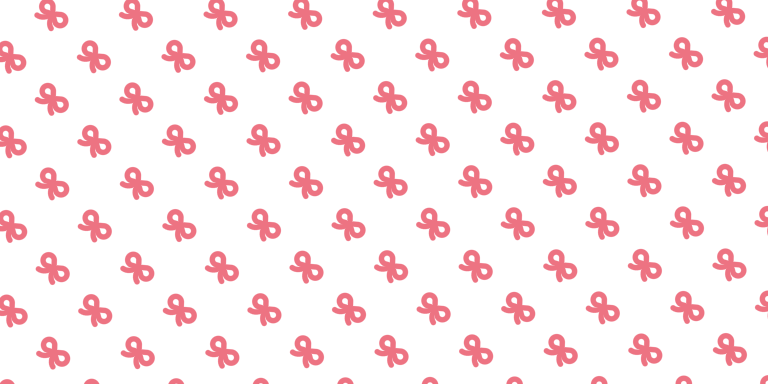
A Shadertoy shader for this pattern:

```glsl
// Half-drop pattern of small pink ribbon bows with two loops and two tails on white.

const vec3 PAPER = vec3(1.0);
const vec3 RIBBON = vec3(0.93, 0.45, 0.51);

// Lattice, in units of the canvas height
const float PERIOD = 0.2203;
const float TILT = 0.0053;
const vec2 ANCHOR = vec2(1.0208, 0.5279);

// Bow, in units of the period, with the knot at zero
const float HALF_WIDTH = 0.032;
const float LOOP_RADIUS = 0.066;
const vec2 UPPER_LOOP = vec2(-0.063, 0.087);
const vec2 RIGHT_LOOP = vec2(0.087, -0.074);
const vec2 LEFT_TAIL = vec2(-0.185, -0.014);
const vec2 LEFT_BEND = vec2(-0.115, -0.065);
const vec2 LOWER_TAIL = vec2(-0.020, -0.172);
const vec2 LOWER_BEND = vec2(-0.060, -0.110);
const int TAIL_STEPS = 8;

float segment(vec2 p, vec2 a, vec2 b) {
    vec2 ab = b - a;
    return length(p - a - ab * clamp(dot(p - a, ab) / dot(ab, ab), 0.0, 1.0));
}

// Signed distance to a teardrop with its tip at zero and a round end at center
float teardrop(vec2 p, vec2 center, float radius) {
    float h = length(center);
    vec2 axis = center / h;
    vec2 q = vec2(abs(axis.x * p.y - axis.y * p.x), dot(p, axis));
    float s = radius / h;
    float c = sqrt(1.0 - s * s);
    float along = dot(q, vec2(s, c));
    if (along < 0.0) return length(q);
    if (along > c * h) return length(q - vec2(0.0, h)) - radius;
    return dot(q, vec2(c, -s));
}

// Distance to a quadratic curve from the knot to the tip
float tail(vec2 p, vec2 bend, vec2 tip) {
    float d = 1e3;
    vec2 previous = vec2(0.0);
    for (int i = 1; i <= TAIL_STEPS; i++) {
        float t = float(i) / float(TAIL_STEPS);
        vec2 next = 2.0 * t * (1.0 - t) * bend + t * t * tip;
        d = min(d, segment(p, previous, next));
        previous = next;
    }
    return d;
}

float bow(vec2 p) {
    float loops = min(abs(teardrop(p, UPPER_LOOP, LOOP_RADIUS)),
                      abs(teardrop(p, RIGHT_LOOP, LOOP_RADIUS)));
    float tails = min(tail(p, LEFT_BEND, LEFT_TAIL),
                      tail(p, LOWER_BEND, LOWER_TAIL));
    return min(loops, tails) - HALF_WIDTH;
}

void mainImage(out vec4 fragColor, in vec2 fragCoord) {
    vec2 p = (fragCoord / iResolution.y - ANCHOR) / PERIOD;
    float c = cos(TILT), s = sin(TILT);
    p = vec2(c * p.x + s * p.y, c * p.y - s * p.x);

    // Two interleaved square grids
    float d = 1e3;
    for (int i = 0; i < 2; i++) {
        vec2 q = p - 0.5 * float(i);
        d = min(d, bow(q - floor(q + 0.5)));
    }

    float pixel = 1.0 / (iResolution.y * PERIOD);
    float ink = 1.0 - smoothstep(-0.75 * pixel, 0.75 * pixel, d);
    fragColor = vec4(mix(PAPER, RIBBON, ink), 1.0);
}
```
